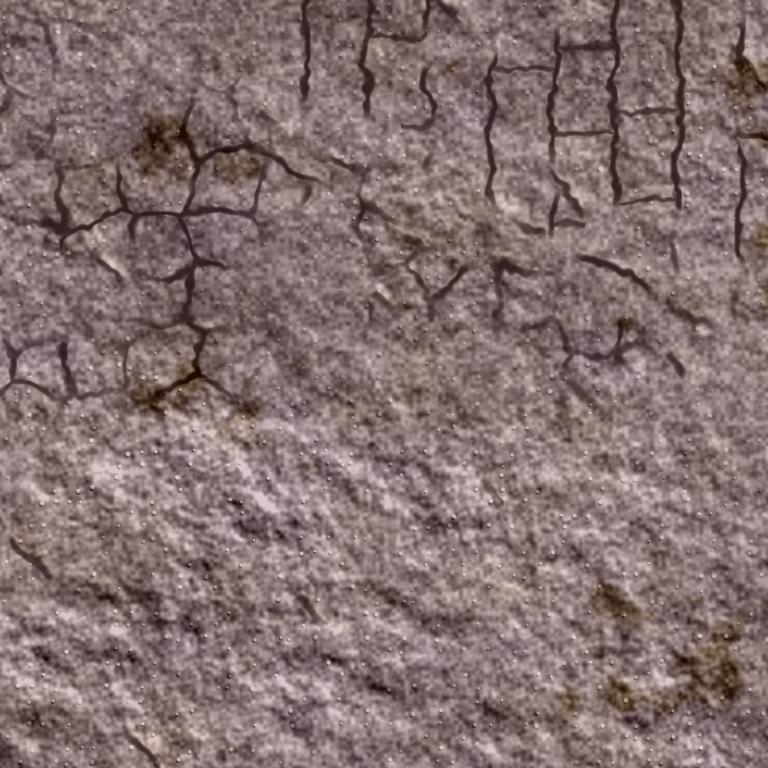
Give the GLSL for this texture, as a Shadertoy shader.

```glsl
const vec2 LIGHT = vec2(0.0016, 0.0026);
const float COLUMN_GAP = 0.081;
const float CRACK_TONE = 0.17;

float hash21(vec2 p) {
    vec3 q = fract(p.xyx * 0.1031);
    q += dot(q, q.yzx + 33.33);
    return fract((q.x + q.y) * q.z);
}

vec2 hash22(vec2 p) {
    return vec2(hash21(p), hash21(p + 71.7));
}

float noise(vec2 p) {
    vec2 i = floor(p), f = fract(p);
    f = f * f * (3.0 - 2.0 * f);
    float low = mix(hash21(i), hash21(i + vec2(1, 0)), f.x);
    float high = mix(hash21(i + vec2(0, 1)), hash21(i + vec2(1, 1)), f.x);
    return mix(low, high, f.y);
}

float fbm(vec2 p) {
    float sum = 0.0, weight = 0.533;
    for (int i = 0; i < 4; i++) {
        sum += weight * noise(p);
        p = mat2(1.6, 1.2, -1.2, 1.6) * p + 17.3;
        weight *= 0.5;
    }
    return sum;
}

float stroke(float dist, float width) {
    return 1.0 - smoothstep(0.25 * width, width + 0.001, dist);
}

// Approximate distance to the border between scattered cells
float cellBorder(vec2 p) {
    vec2 base = floor(p);
    float nearest = 8.0, second = 8.0;
    for (int y = -1; y <= 1; y++)
    for (int x = -1; x <= 1; x++) {
        vec2 cell = base + vec2(x, y);
        float d = length(cell + 0.15 + 0.7 * hash22(cell) - p);
        second = min(second, max(nearest, d));
        nearest = min(nearest, d);
    }
    return 0.5 * (second - nearest);
}

// x: dark fissure, y: lit bank on its upper right side
vec2 rift(vec2 p, vec2 start, vec2 span, float width) {
    vec2 rel = p - start;
    float along = dot(rel, span) / dot(span, span);
    float side = dot(rel, normalize(vec2(-span.y, span.x)));
    float taper = smoothstep(0.0, 0.2, along) * (1.0 - smoothstep(0.8, 1.0, along));
    float bank = smoothstep(0.0, 0.008, side) * (1.0 - smoothstep(0.01, 0.035, side));
    return taper * vec2(stroke(abs(side), width), bank);
}

// Upright cracks with occasional cross links
float columnCracks(vec2 p, vec2 uv) {
    float c = (p.x - 0.397) / COLUMN_GAP;
    float id = floor(c + 0.5);
    float end = 0.87 - 0.038 * id + 0.08 * (hash21(vec2(id, 5.0)) - 0.5);
    float reach = smoothstep(end, end + 0.03, uv.y) * step(-0.5, c);
    float broken = smoothstep(0.22, 0.5, noise(vec2(id * 7.3, uv.y * 17.0)));
    float upright = stroke(abs(c - id) * COLUMN_GAP, 0.0058) * broken;
    float row = p.y / 0.115 + 0.6 * hash21(vec2(floor(c), 9.0));
    float linked = step(0.6, hash21(vec2(floor(c), floor(row))));
    float link = stroke(abs(fract(row) - 0.5) * 0.115, 0.0045) * linked;
    return reach * max(upright, 0.75 * link);
}

// x: bright face, y: shadow beside it
vec2 pebble(vec2 uv, float density) {
    vec2 cell = floor(uv * density);
    vec2 rel = fract(uv * density) - 0.3 - 0.4 * hash22(cell);
    float present = step(0.78, hash21(cell + 31.0));
    float radius = mix(0.12, 0.25, hash21(cell + 53.0));
    float face = 1.0 - smoothstep(0.5 * radius, radius, length(rel));
    float shade = 1.0 - smoothstep(0.5 * radius, radius, length(rel + vec2(0.08, 0.13)));
    return present * vec2(face, shade * (1.0 - face));
}

void mainImage(out vec4 fragColor, in vec2 fragCoord) {
    vec2 uv = fragCoord / iResolution.y;
    vec2 wobble = vec2(noise(uv * 28.0), noise(uv * 28.0 + 40.0)) - 0.5;
    vec2 fine = vec2(noise(uv * 95.0), noise(uv * 95.0 + 60.0)) - 0.5;
    vec2 p = uv + 0.016 * wobble + 0.007 * fine;

    // Lit soil, rougher toward the bottom
    float patches = fbm(uv * 5.0);
    float rough = mix(1.25, 0.8, smoothstep(0.3, 0.7, uv.y)) + 1.2 * (fbm(uv * 8.0 + 9.0) - 0.5);
    float relief = fbm((uv - LIGHT) * 24.0) - fbm((uv + LIGHT) * 24.0);
    float tone = 0.523 + 0.24 * (patches - 0.5) + 1.4 * rough * relief;
    tone += 0.23 * (noise(uv * 185.0) - 0.5) + 0.12 * (noise(uv * 85.0 + 8.0) - 0.5);

    // Diagonal rifts: two long, the rest short and scattered
    vec2 rifts = vec2(0);
    for (int i = 0; i < 2; i++) {
        vec2 start = vec2(0.29, 0.83) + float(i) * vec2(0.36, -0.1);
        rifts = max(rifts, rift(p, start, vec2(0.3, -0.17), 0.007) * vec2(1.0, 0.4));
    }
    for (int i = 0; i < 13; i++) {
        vec2 start = vec2(fract(float(i) * 0.618 + 0.15), (float(i) + 0.8) / 12.5);
        vec2 jitter = hash22(vec2(i, 23));
        vec2 span = vec2(0.06, -0.07) + 0.05 * (jitter - 0.5);
        rifts = max(rifts, rift(p, start, span, 0.007) * vec2(0.8, 1.0));
    }
    float gaps = smoothstep(0.25, 0.55, noise(uv * 22.0 + 3.0));

    // Polygonal cracks in the middle band
    float band = smoothstep(0.4, 0.54, uv.y) * (1.0 - smoothstep(0.0, 0.12, uv.y - 0.94 + 0.36 * uv.x));
    float opening = smoothstep(0.42, 0.64, fbm(uv * 8.0 + 21.0)) * band;
    float polygons = stroke(cellBorder(p * 12.5) / 12.5, 0.0052) * opening;

    float cracks = max(max(rifts.x * gaps, polygons), columnCracks(p, uv));
    vec2 stones = pebble(uv, 62.0);
    tone += rifts.y * (0.05 + 0.12 * noise(uv * 70.0));
    tone += (0.17 * stones.x - 0.12 * stones.y) * rough;
    tone = mix(tone, CRACK_TONE, 0.88 * cracks);

    // Brown stains and the mauve to beige tint
    float stain = smoothstep(0.68, 0.8, fbm(uv * 10.0 + 47.0));
    tone -= 0.16 * stain;
    float warmth = fbm(uv * 13.0 + 33.0) - 0.5 + 0.3 * rifts.y;
    vec3 tint = vec3(0.0, 0.08, 0.08) + vec3(0.0, 0.0, 0.06) * (warmth + stain);
    vec3 soil = vec3(clamp(tone, 0.12, 0.86)) - tint;
    fragColor = vec4(clamp(soil, 0.0, 1.0), 1.0);
}
```
